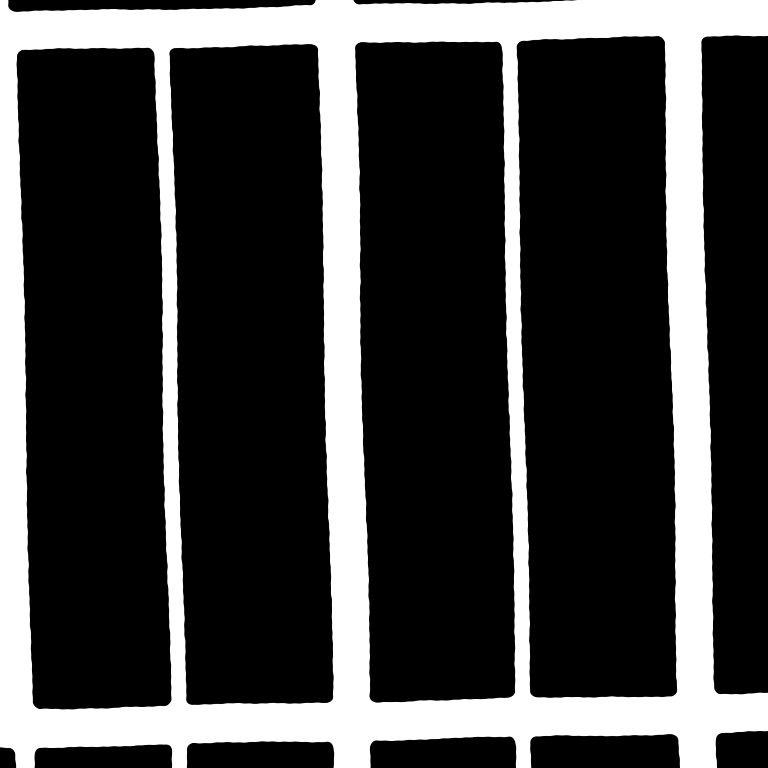
This pattern is drawn by a Shadertoy shader. Its source:

```glsl
// Tall black rounded bars in leaning pairs, parted by narrow and wide white joints.

float roundedBox(vec2 p, vec2 lo, vec2 hi, float radius) {
    vec2 d = abs(p - 0.5 * (lo + hi)) - 0.5 * (hi - lo) + radius;
    return length(max(d, 0.0)) + min(max(d.x, d.y), 0.0) - radius;
}

// Two bars of one pair; p is measured from the left of the pair and the top of the row.
float barPair(vec2 p, float pair, float row) {
    // Uneven cutting: some left bars are narrower, some right bars wider
    float inset = 0.0105 * smoothstep(0.0, 0.7, cos(row - 2.0 * pair - 0.7));
    float spread = 0.034 * step(0.9, cos(2.1 * (row - 1.0) + 1.5 * (pair + 1.0)));
    // Every third row has its narrow joint filled in
    float filled = step(1.5, mod(row, 3.0));
    float leftEnd = mix(0.2142, 0.2290, filled);

    float left = roundedBox(p, vec2(0.0241 + inset, 0.0), vec2(leftEnd, 0.8574), 0.009);
    float right = roundedBox(p, vec2(mix(0.2337, 0.2150, filled), 0.0),
                             vec2(0.4258 + spread, 0.8574), 0.009);
    return min(left, right);
}

// Rough edges from layered sines
float roughness(vec2 p) {
    float fine = sin(91.0 * p.x + 57.0 * p.y) * sin(73.0 * p.y - 38.0 * p.x);
    float grain = sin(310.0 * p.y + 170.0 * p.x) * sin(260.0 * p.x - 130.0 * p.y);
    return 0.0006 * fine + 0.0004 * grain;
}

void mainImage(out vec4 fragColor, in vec2 fragCoord) {
    vec2 uv = fragCoord / iResolution.xy;
    vec2 p = vec2(uv.x, 1.0 - uv.y);

    // Lean the columns, tilt the rows and bend both slightly
    vec2 q = vec2(p.x - 0.0225 * (p.y - 0.0586) + 0.0117,
                  p.y + 0.021 * p.x - 0.0664);
    q += vec2(0.0016 * sin(11.0 * p.y + 5.0 * p.x),
              0.0012 * sin(17.0 * p.x + 3.0 * p.y));

    // Repeat the pairs; the left neighbour may reach into this cell
    vec2 pitch = vec2(0.45, 0.9076);
    float row = floor((q.y + 0.025) / pitch.y);
    float column = floor(q.x / pitch.x);
    float dist = 1.0;
    for (int k = -1; k <= 0; k++) {
        float pair = column + float(k);
        dist = min(dist, barPair(q - vec2(pair, row) * pitch, pair, row));
    }
    dist += roughness(p);

    float pixel = 1.0 / iResolution.y;
    fragColor = vec4(vec3(smoothstep(-0.6 * pixel, 0.6 * pixel, dist)), 1.0);
}
```
